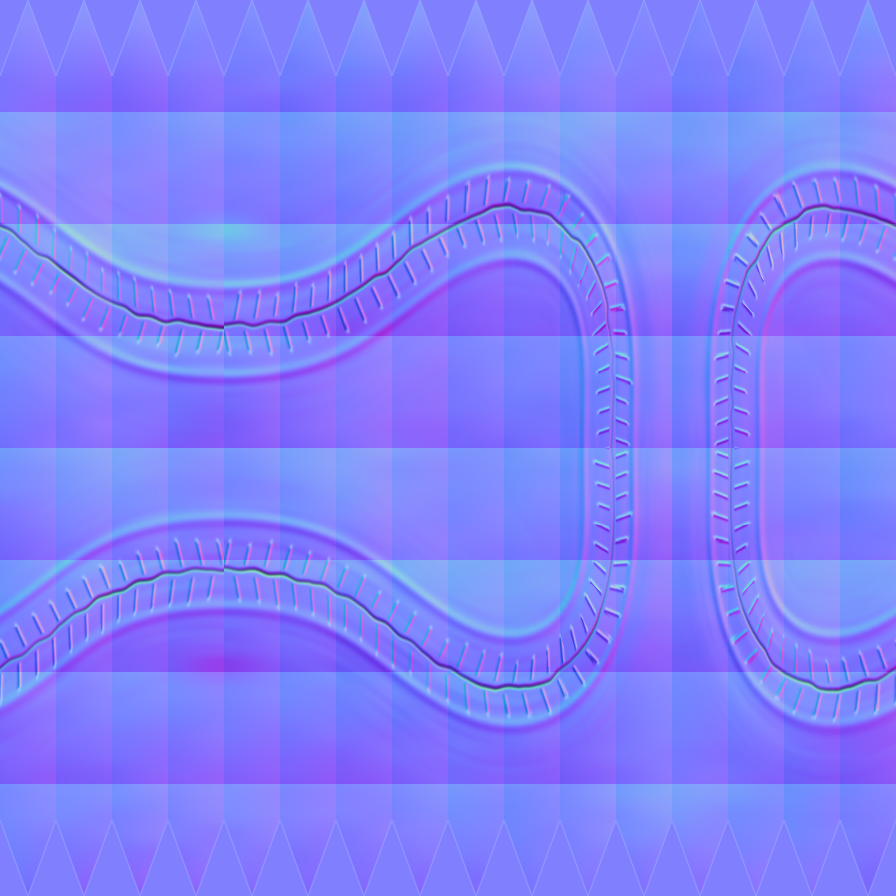
Write a WebGL 2 fragment shader that draws this texture map.

```glsl
#version 300 es
precision highp float;

uniform vec2 u_resolution;
out vec4 fragColor;

#define COLUMNS 16.0
#define ROWS 8.0
#define FACET_TILT vec2(0.09, 0.19)
#define CAP_HEIGHT 0.085
#define STITCHES 30.0
#define STITCH_REACH 0.036
#define INNER_RIDGE 0.057
#define OUTER_RIDGE -0.042
#define STRETCH vec2(1.8, 1.0)
#define SEGMENTS 48

float hash(vec2 p) {
    p = fract(p * vec2(0.1031, 0.1137));
    p += dot(p, p.yx + 33.33);
    return fract((p.x + p.y) * p.x * 17.0);
}

float noise(vec2 p) {
    vec2 i = floor(p), f = fract(p);
    f = f * f * (3.0 - 2.0 * f);
    return mix(mix(hash(i), hash(i + vec2(1, 0)), f.x),
               mix(hash(i + vec2(0, 1)), hash(i + 1.0), f.x), f.y);
}

// Signed slope of a rounded bump: peaks at +-1 when |x| equals w
float slope(float x, float w) {
    float k = x / w;
    return k * exp(0.5 - 0.5 * k * k);
}

float glow(vec2 p, vec2 radius) {
    p /= radius;
    return exp(-dot(p, p));
}

// One quarter of the closed seam as odd harmonics, t in 0..1
vec2 seamPoint(float t) {
    vec4 a = 1.5707963 * t * vec4(1, 3, 5, 7);
    return vec2(0.5 - dot(cos(a), vec4(0.439, 0.0113, -0.0076, -0.0091)),
                dot(sin(a), vec4(0.245, 0.1086, -0.0117, -0.0117)));
}

// Signed distance (positive inside the lobe), curve parameter and tangent
void nearestSeam(vec2 q, out float d, out float t, out vec2 tangent) {
    float best = 1e9;
    vec2 a = seamPoint(0.0) * STRETCH;
    for (int i = 0; i < SEGMENTS; i++) {
        vec2 b = seamPoint(float(i + 1) / float(SEGMENTS)) * STRETCH;
        vec2 e = b - a, v = q - a;
        float h = clamp(dot(v, e) / dot(e, e), 0.0, 1.0);
        float dist = length(v - e * h);
        if (dist < best) {
            best = dist;
            t = (float(i) + h) / float(SEGMENTS);
            tangent = normalize(e);
            d = dist * (v.x * e.y - v.y * e.x < 0.0 ? -1.0 : 1.0);
        }
        a = b;
    }
}

void main() {
    vec2 uv = gl_FragCoord.xy / u_resolution;
    float px = 1.0 / min(u_resolution.x, u_resolution.y);

    // Faceted sphere: slopes ramp across every cell
    vec2 grid = uv * vec2(COLUMNS, ROWS);
    vec2 n = (fract(grid) - 0.5) * 2.0 * FACET_TILT;
    n += (vec2(hash(floor(grid)), hash(floor(grid) + 7.0)) - 0.5) * vec2(0.05, 0.04);

    // Soft dents in the surface
    n += (vec2(noise(uv * 9.0), noise(uv * 8.0 + 40.0)) - 0.5) * 0.18;
    n += (vec2(noise(uv * vec2(18, 40)), noise(uv * vec2(16, 44) + 9.0)) - 0.5) * 0.07;
    n += vec2(-0.12, 0.25) * glow(uv - vec2(0.25, 0.742), vec2(0.045, 0.018));
    n += vec2(0.12, -0.25) * glow(uv - vec2(0.25, 0.257), vec2(0.045, 0.018));

    // Fold the canvas into one quarter of the seam
    vec2 centered = vec2(fract(uv.x - 0.25) - 0.5, uv.y - 0.5);
    vec2 fold = vec2(centered.x < 0.0 ? -1.0 : 1.0, centered.y < 0.0 ? -1.0 : 1.0);
    float d, t;
    vec2 tangent;
    nearestSeam(abs(centered) * STRETCH, d, t, tangent);
    vec2 across = vec2(tangent.y, -tangent.x) * fold;
    vec2 along = tangent * fold;

    // Raised borders, their wide shoulders and wrinkles that follow them
    float wrinkle = noise(vec2(t * 9.0, d * 130.0) + fold * 5.0) - 0.5;
    float nearSeam = exp(-d * d / 0.008);
    float profile = 0.3 * slope(d - INNER_RIDGE, 0.005)
                  + 0.3 * slope(d - OUTER_RIDGE, 0.005)
                  + 0.1 * slope(d, 0.075)
                  + 0.2 * wrinkle * nearSeam;
    profile += 0.12 * exp(-pow((d + 0.065) / 0.022, 2.0)) * tangent.y;
    n += across * profile;

    // Central groove, strongest where it runs sideways
    float wobble = (noise(vec2(t * 40.0, 3.0) + fold) - 0.5) * 0.006;
    float grooveWidth = max(0.0018, 0.7 * px);
    float grooveFade = mix(0.3, 1.0, abs(tangent.x)) * (0.5 + 0.5 * noise(vec2(t * 14.0, 8.0) + fold * 3.0));
    n -= across * slope(d - wobble, grooveWidth) * 0.75 * grooveFade;
    float grooveCore = exp(-pow((d - wobble) / grooveWidth, 2.0)) * grooveFade;

    // Slanted stitches, staggered on the two sides
    float phase = t * STITCHES + abs(d) * 9.0 + (d > 0.0 ? 0.5 : 0.0);
    float offset = (fract(phase) - 0.5) * 0.661 / STITCHES;
    float jitter = hash(vec2(floor(phase), d > 0.0 ? 3.0 : 8.0) + fold * 2.0 + 20.0);
    float reach = STITCH_REACH * (0.8 + 0.25 * jitter);
    float stitch = smoothstep(0.004, 0.009, abs(d)) * (1.0 - smoothstep(reach - 0.003, reach, abs(d)));
    float threadWidth = max(0.0014, 0.6 * px);
    n += along * slope(offset, threadWidth) * stitch * 0.6;
    float tip = glow(vec2(offset, abs(d) - reach), vec2(0.002, 0.003));

    // Flat wedges around both poles, with pale rims
    float pole = min(uv.y, 1.0 - uv.y);
    float toColumn = abs(fract(grid.x + 0.5) - 0.5) / COLUMNS;
    float wedge = toColumn - 0.5 / COLUMNS * (1.0 - pole / CAP_HEIGHT);
    float inCap = 1.0 - step(CAP_HEIGHT, pole);
    n *= 1.0 - inCap * (1.0 - smoothstep(-px, px, wedge));
    float rim = inCap * exp(-pow(wedge / max(0.0009, 0.6 * px), 2.0));

    // Encode the normal
    n *= min(1.0, 0.92 / max(length(n), 0.001));
    vec3 color = 0.5 + 0.5 * vec3(n, sqrt(1.0 - dot(n, n)));
    color *= 1.0 - 0.45 * grooveCore;
    color = mix(color, vec3(0.7, 0.9, 1.0), 0.5 * tip);
    color = mix(color, vec3(0.62, 0.68, 1.0), 0.5 * rim);
    fragColor = vec4(color, 1.0);
}
```
